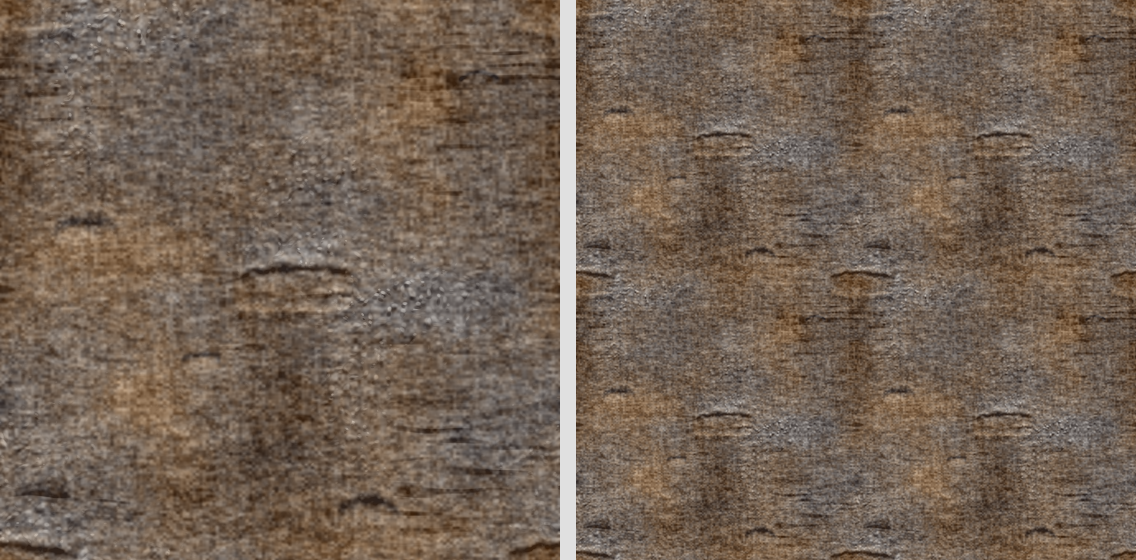
Left, the tile; right, the same tile 2 across and 2 down.
A WebGL 2 fragment shader for this texture:

```glsl
#version 300 es
precision highp float;
// Weathered brown bark with fine cross grain, pale lichen flecks, cracks and lens-shaped knots.

uniform vec2 u_resolution;
out vec4 fragColor;

float hash(vec2 p) {
    return fract(sin(dot(p, vec2(127.1, 311.7))) * 43758.5453);
}

// Value noise that wraps after a whole number of cells.
float noise(vec2 uv, vec2 cells, float seed) {
    vec2 p = uv * cells;
    vec2 i = floor(p);
    vec2 f = fract(p);
    f = f * f * (3.0 - 2.0 * f);
    vec2 a = mod(i, cells) + seed;
    vec2 b = mod(i + 1.0, cells) + seed;
    return mix(mix(hash(a), hash(vec2(b.x, a.y)), f.x),
               mix(hash(vec2(a.x, b.y)), hash(b), f.x), f.y);
}

float signedNoise(vec2 uv, vec2 cells, float seed) {
    return noise(uv, cells, seed) - 0.5;
}

// Offset to the nearest copy on a half-drop lattice.
vec2 latticeOffset(vec2 uv, vec2 center) {
    vec2 a = fract(uv - center + 0.5) - 0.5;
    vec2 b = fract(uv - center) - 0.5;
    return dot(a, a) < dot(b, b) ? a : b;
}

float patchMask(vec2 uv, vec2 center, vec2 radius) {
    vec2 d = latticeOffset(uv, center) / radius;
    return exp(-dot(d, d));
}

// Tapered soft stroke bowed upwards between x = -1 and x = 1.
float arch(vec2 q, float rise, float thickness) {
    float taper = max(1.0 - q.x * q.x, 0.0);
    float d = (q.y - rise * taper) / thickness;
    return exp(-d * d) * smoothstep(0.0, 0.45, taper);
}

// Scattered rounded flakes of random size and brightness.
float flakes(vec2 uv, float cells) {
    vec2 p = uv * cells;
    vec2 base = floor(p);
    float result = 0.0;
    for (int y = -1; y <= 1; y++) {
        for (int x = -1; x <= 1; x++) {
            vec2 cell = base + vec2(x, y);
            vec2 id = mod(cell, cells);
            vec2 jitter = vec2(hash(id + 3.7), hash(id + 19.3));
            vec2 d = (p - cell - jitter) * vec2(0.9, 1.15);
            float radius = mix(0.2, 0.75, hash(id + 41.1));
            float shade = hash(id + 67.9);
            result = max(result, shade * (1.0 - smoothstep(0.3 * radius, radius, length(d))));
        }
    }
    return result;
}

void main() {
    vec2 uv = gl_FragCoord.xy / u_resolution;
    vec2 wobble = vec2(signedNoise(uv, vec2(13.0), 5.0), signedNoise(uv, vec2(17.0), 9.0));
    vec2 ragged = vec2(signedNoise(uv, vec2(45.0), 15.0), signedNoise(uv, vec2(51.0), 23.0));
    vec2 soft = uv + 0.05 * wobble + 0.025 * ragged;
    vec2 grainUv = uv + vec2(0.0, 0.008) * wobble.y;

    // Broad stains
    float dark = patchMask(soft, vec2(0.50, 0.27), vec2(0.08, 0.17))
               + 0.6 * patchMask(soft, vec2(0.40, 0.14), vec2(0.13, 0.09));
    float amber = patchMask(soft, vec2(0.26, 0.31), vec2(0.08, 0.13))
                + patchMask(soft, vec2(0.13, 0.53), vec2(0.16, 0.06));
    float slate = patchMask(soft, vec2(0.85, 0.28), vec2(0.12, 0.14))
                + 0.8 * patchMask(soft, vec2(0.90, 0.48), vec2(0.09, 0.05));
    float lichen = patchMask(soft, vec2(0.72, 0.46), vec2(0.14, 0.055))
                 + 0.65 * patchMask(soft, vec2(0.64, 0.30), vec2(0.05, 0.14))
                 + 0.7 * patchMask(soft, vec2(0.54, 0.69), vec2(0.11, 0.08))
                 + 0.6 * patchMask(soft, vec2(0.55, 0.56), vec2(0.13, 0.03));
    float tone = 0.47 - 0.17 * dark + 0.05 * amber - 0.03 * slate + 0.07 * lichen;
    float warmth = 0.1 + 0.8 * amber - 0.9 * slate - 0.6 * lichen + 0.1 * dark;
    tone += 0.16 * signedNoise(soft, vec2(7.0, 9.0), 31.0);
    warmth += 1.1 * signedNoise(soft, vec2(9.0, 11.0), 37.0);

    // Fibres and woven grain
    tone += 0.20 * signedNoise(grainUv, vec2(22.0, 120.0), 43.0);
    tone += 0.24 * signedNoise(grainUv, vec2(60.0, 165.0), 47.0);
    tone += 0.18 * signedNoise(grainUv, vec2(140.0, 48.0), 53.0);
    tone += 0.32 * signedNoise(grainUv, vec2(170.0, 180.0), 59.0);
    tone += 0.16 * signedNoise(uv, vec2(55.0, 60.0), 61.0);
    warmth += 0.7 * signedNoise(uv, vec2(95.0, 110.0), 71.0);

    // Horizontal cracks
    float crackZone = smoothstep(0.5, 0.8, noise(soft, vec2(5.0, 8.0), 73.0))
                    + patchMask(soft, vec2(0.42, 0.61), vec2(0.15, 0.025));
    float crack = smoothstep(0.6, 0.88, noise(grainUv, vec2(11.0, 95.0), 79.0));
    tone -= 0.27 * crack * min(crackZone, 1.0);

    // Lichen flakes lit from above
    vec2 flakeUv = uv + 0.012 * ragged;
    float relief = flakes(flakeUv, 72.0) - 0.6 * flakes(flakeUv + vec2(0.002, 0.007), 72.0);
    tone += relief * (0.07 + 0.42 * min(lichen, 1.0));

    // Large knots: overhanging lip, dark slit, tan body and rosy lower rim
    vec2 q = (latticeOffset(uv, vec2(0.525, 0.505)) + 0.014 * wobble + 0.006 * ragged) / 0.118;
    float slit = arch(q, 0.18, 0.055);
    float body = arch(q + vec2(0.0, 0.18), 0.02, 0.19);
    float rim = arch(q + vec2(0.0, 0.42), -0.05, 0.07);
    tone += 0.22 * arch(q - vec2(0.0, 0.13), 0.17, 0.075) - 0.5 * slit;
    tone += 0.20 * rim - 0.04 * body - 0.20 * arch(q + vec2(0.0, 0.57), -0.05, 0.08);
    warmth += 0.6 * body + 0.5 * rim;

    // Small arched scars
    for (int i = 0; i < 2; i++) {
        float order = float(i);
        vec2 center = vec2(0.155, 0.585) + order * vec2(0.205, -0.228);
        float halfWidth = mix(0.06, 0.037, order);
        vec2 s = (latticeOffset(uv, center) + 0.01 * wobble + 0.007 * ragged) / halfWidth;
        float scar = arch(s, 0.35, 0.16);
        tone += 0.14 * arch(s + vec2(0.0, 0.4), 0.3, 0.16) - 0.32 * scar;
        warmth -= 0.9 * scar;
    }

    // Colour ramp with warm and cool shifts
    vec3 color = mix(vec3(0.20, 0.13, 0.08), vec3(0.74, 0.68, 0.62), clamp(tone, 0.0, 1.05));
    color += vec3(0.045, 0.0, -0.05) * clamp(warmth, -0.9, 1.1);
    fragColor = vec4(clamp(color, 0.0, 1.0), 1.0);
}
```
